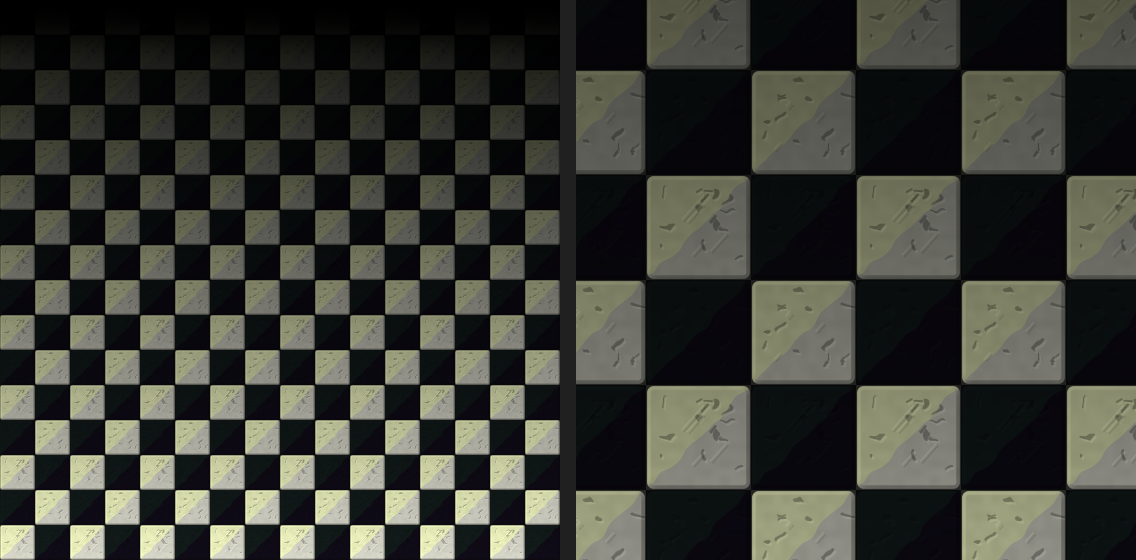
Left: the whole. Right: its middle third, enlarged.
Reproduce this pattern procedurally as a WebGL 2 fragment shader.

```glsl
#version 300 es
precision highp float;
// Worn, bevelled checkerboard of 16 by 16 stone tiles, fading to black at the top.
uniform vec2 u_resolution;
out vec4 fragColor;

float hash(vec2 p) {
    vec3 q = fract(vec3(p.xyx) * 0.1031);
    q += dot(q, q.yzx + 33.33);
    return fract((q.x + q.y) * q.z);
}

float noise(vec2 p) {
    vec2 i = floor(p), f = fract(p);
    f = f * f * (3.0 - 2.0 * f);
    return mix(mix(hash(i), hash(i + vec2(1, 0)), f.x),
               mix(hash(i + vec2(0, 1)), hash(i + vec2(1, 1)), f.x), f.y);
}

float roundedBox(vec2 p, float halfSize, float radius) {
    vec2 d = abs(p) - halfSize + radius;
    return length(max(d, 0.0)) + min(max(d.x, d.y), 0.0) - radius;
}

float segment(vec2 p, vec2 a, vec2 b) {
    vec2 d = b - a;
    return length(p - a - d * clamp(dot(p - a, d) / dot(d, d), 0.0, 1.0));
}

// Small ragged chips, the same in every tile of one kind
float chips(vec2 p, float kind, float aa) {
    float cover = 0.0;
    vec2 ragged = p + 0.05 * (vec2(noise(p * 17.0 + kind * 9.0), noise(p * 17.0 + 40.0)) - 0.5);
    for (int i = 0; i < 15; i++) {
        vec2 seed = vec2(float(i) * 3.7 + 1.0, kind * 19.0 + 5.0);
        vec2 center = 0.07 + 0.86 * vec2(hash(seed), hash(seed + 31.0));
        float angle = mix(-0.5, 1.6, hash(seed + 57.0));
        vec2 reach = vec2(cos(angle), sin(angle)) * mix(0.01, 0.06, hash(seed + 83.0));
        float d = segment(ragged, center - reach, center + reach) - mix(0.006, 0.02, hash(seed + 11.0));
        cover = max(cover, 1.0 - smoothstep(-aa, aa, d));
    }
    return cover;
}

// Fine diagonal scratches
float scratches(vec2 p, float kind, float aa) {
    float cover = 0.0;
    for (int i = 0; i < 4; i++) {
        vec2 seed = vec2(float(i) * 5.3 + 2.0, kind * 23.0 + 71.0);
        vec2 start = vec2(0.1, 0.15) + 0.6 * vec2(hash(seed), hash(seed + 13.0));
        float len = mix(0.08, 0.26, hash(seed + 29.0)) * mix(1.0, 0.45, kind);
        float d = segment(p, start, start + len * vec2(0.9, 1.0)) - 0.006;
        cover = max(cover, 1.0 - smoothstep(-aa, aa, d));
    }
    return cover;
}

void main() {
    vec2 uv = gl_FragCoord.xy / u_resolution;
    vec2 cell = floor(uv * 16.0);
    vec2 p = fract(uv * 16.0);
    float aa = 12.0 / min(u_resolution.x, u_resolution.y);
    float isLight = 1.0 - mod(cell.x + cell.y, 2.0);
    float kind = mod(cell.y, 2.0);

    // Two-tone glaze split along a wavering diagonal
    float split = p.y - p.x + 0.09 * (noise(p * 7.0 + kind * 20.0) - 0.5);
    float upper = smoothstep(-aa, aa, split);
    vec3 ivory = mix(vec3(0.80, 0.80, 0.75), vec3(0.90, 0.92, 0.72), upper);
    vec3 ebony = mix(vec3(0.055, 0.042, 0.085), vec3(0.065, 0.095, 0.095), upper);
    vec3 color = mix(ebony, ivory, isLight);
    color *= 0.97 + 0.06 * noise(p * 12.0 + kind * 50.0);

    // Chips with a lit rim, then scratches
    float chip = chips(p, kind, aa);
    float rim = max(chips(p + vec2(-0.018, 0.022), kind, aa) - chip, 0.0);
    color *= 1.0 - chip * mix(0.2, 0.27, isLight);
    color += rim * mix(0.015, 0.07, isLight);
    float scratch = scratches(p, kind, aa);
    float scratchShade = scratches(p + vec2(-0.02, 0.02), kind, aa);
    color *= 1.0 - 0.13 * scratchShade;
    color += scratch * mix(0.02, 0.10, isLight);

    // Bevel: lit top and left, shaded right and bottom
    float edge = roundedBox(p - 0.5, 0.49, 0.065);
    float band = smoothstep(-0.035 - aa, -0.035 + aa, edge);
    float lit = smoothstep(-0.1, 0.1, p.y - p.x);
    color *= 1.0 + band * mix(-0.25, 0.10, lit);

    // Dark joint around the rounded tile
    vec3 joint = mix(vec3(0.05, 0.055, 0.06), vec3(0.22, 0.22, 0.21), isLight);
    color = mix(color, joint, smoothstep(-aa, aa, edge));

    // Vertical fade into black
    float fade = (1.0 - uv.y) * 1.02 + 0.02;
    fade *= smoothstep(0.0, 0.11, 1.0 - uv.y);
    fragColor = vec4(color * fade, 1.0);
}
```
